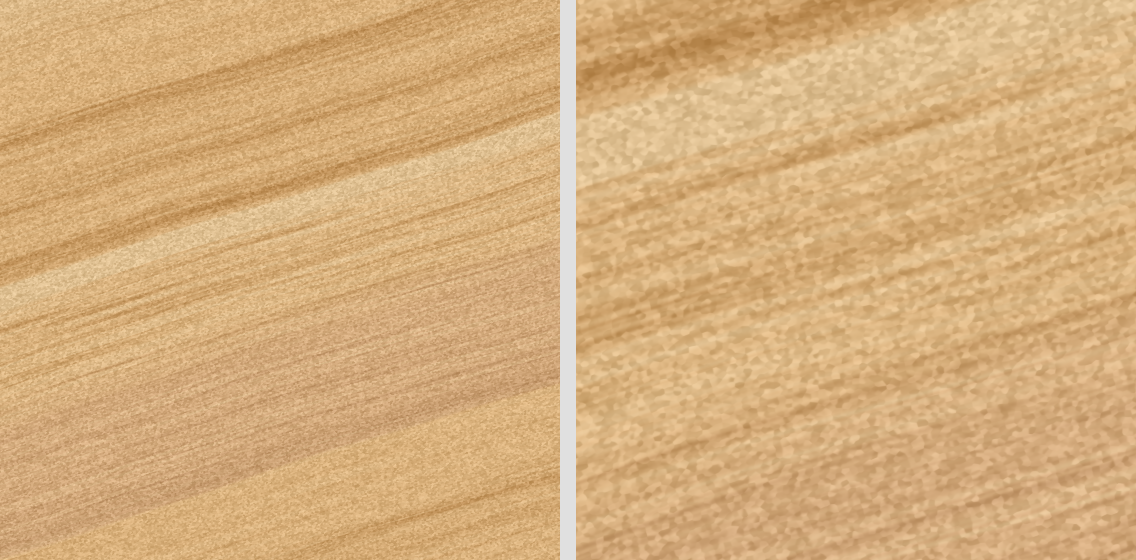
Left: the whole. Right: its middle third, enlarged.
A WebGL 2 fragment shader for this texture:

```glsl
#version 300 es
precision highp float;
// Sloping beds of golden sandstone with fine streaks and sandy grain.

uniform vec2 u_resolution;
out vec4 fragColor;

const float SLOPE = 0.315;
const vec3 GOLD  = vec3(0.858, 0.700, 0.492);
const vec3 ROSE  = vec3(0.832, 0.668, 0.488);
const vec3 PALE  = vec3(0.876, 0.755, 0.572);
const vec3 BROWN = vec3(0.735, 0.545, 0.320);
const vec3 UMBER = vec3(0.705, 0.525, 0.355);

float hash(vec2 cell) {
    vec3 h = fract(vec3(cell.xyx) * vec3(0.1031, 0.1030, 0.0973));
    h += dot(h, h.yzx + 33.33);
    return fract((h.x + h.y) * h.z);
}

// Soft cellular noise: each grain carries its own value, in -0.5..0.5
float grains(vec2 q) {
    vec2 base = floor(q);
    float total = 0.0, weight = 0.0;
    for (int j = -1; j <= 1; j++) {
        for (int i = -1; i <= 1; i++) {
            vec2 cell = base + vec2(i, j);
            vec2 centre = cell + vec2(hash(cell + 17.0), hash(cell + 59.0));
            vec2 d = q - centre;
            float w = exp(-6.0 * dot(d, d)) + 1e-5;
            total += w * hash(cell + 101.0);
            weight += w;
        }
    }
    return total / weight - 0.5;
}

// Layered sines, long along q.x and irregular across q.y, roughly -1..1
float streaks(vec2 q, float freq, float seed) {
    float sum = 0.0;
    for (int i = 0; i < 6; i++) {
        float phase = 6.2832 * hash(vec2(float(i) + 3.0, seed));
        float drift = 1.2 * sin(q.x * (3.0 + float(i)) + phase * 2.0);
        float wander = 1.3 * sin(freq * 0.37 * q.y - q.x * 2.3 + phase);
        float fade = 0.6 + 0.4 * sin(q.x * (4.0 + 1.7 * float(i)) + freq * 0.23 * q.y + phase * 3.0);
        sum += fade * sin(freq * q.y + drift + wander + phase);
        freq *= 1.27;
    }
    return sum * 0.5;
}

// Soft band around a depth
float band(float depth, float centre, float halfWidth) {
    float d = (depth - centre) / halfWidth;
    return exp(-d * d);
}

// Step at a bed boundary
float above(float depth, float edge, float blur) {
    return smoothstep(edge - blur, edge + blur, depth);
}

void main() {
    vec2 p = gl_FragCoord.xy / u_resolution.y;

    // Bedding coordinates: x along the beds, y across them
    float depth = p.y - SLOPE * p.x;
    depth += 0.004 * sin(5.0 * p.x + 4.0 * p.y + 1.0) + 0.0012 * sin(17.0 * p.x + 9.0 * p.y);
    vec2 bed = vec2(p.x + SLOPE * p.y, depth);

    float broad = streaks(bed, 45.0, 1.0);
    float medium = streaks(bed, 130.0, 2.0);
    float fine = streaks(bed, 360.0, 5.0);

    // Bed masks from the bottom up
    float overRose = above(depth, 0.005, 0.004);
    float overMixed = above(depth + 0.012 * broad, 0.27, 0.06);
    float overPale = above(depth, 0.442 + 0.004 * medium, 0.008);
    float overTop = above(depth, 0.486, 0.003);
    float rose = overRose * (1.0 - overMixed);
    float mixed = overMixed * (1.0 - overPale);
    float paleBed = overPale * (1.0 - overTop);
    float golden = overTop + 1.0 - overRose;

    // Base colours
    vec3 color = mix(GOLD, ROSE, rose);
    color = mix(color, mix(GOLD, PALE, 0.15), mixed);
    color = mix(color, PALE, paleBed);
    color = mix(color, PALE, 0.65 * above(depth, 0.92, 0.09));

    // Broad dark bands of the golden beds
    float dark = 0.62 * band(depth, 0.740, 0.018) + 0.25 * band(depth, 0.705, 0.045);
    dark += 0.60 * band(depth, 0.620, 0.022) + 0.70 * band(depth, 0.514, 0.026);
    dark += 0.55 * band(depth, -0.160, 0.020) + 0.30 * band(depth, -0.215, 0.018);
    dark *= golden * (0.85 + 0.40 * medium + 0.25 * fine);
    color = mix(color, BROWN, clamp(dark, 0.0, 0.9));

    // Thin seams
    float seam = band(depth, 0.570, 0.0025) + band(depth, 0.900, 0.0022) + band(depth, -0.245, 0.0028);
    color = mix(color, BROWN, 0.40 * seam);

    // Streaks: strong in the mixed bed, fine and brown in the rose one
    float lines = mix(0.60 * medium + 0.30 * broad + 0.35 * fine,
                      0.40 * medium + 0.20 * broad + 0.50 * fine, rose);
    float strength = 0.68 * mixed + 0.46 * rose + 0.22 * golden + 0.10 * paleBed;
    color = mix(color, mix(BROWN, UMBER, rose), clamp(lines * strength, 0.0, 0.75));
    color = mix(color, PALE, clamp(-1.2 * lines * strength, 0.0, 0.8));
    color = mix(color, UMBER, 0.30 * rose * band(depth, 0.025, 0.022));

    // Sand grain, fine over slightly coarser
    float sand = grains(bed * vec2(270.0, 350.0));
    float coarse = grains(bed * vec2(110.0, 190.0) + 40.0);
    color += vec3(0.95, 1.0, 1.10) * (0.135 * sand + 0.040 * coarse);

    fragColor = vec4(clamp(color, 0.0, 1.0), 1.0);
}
```
